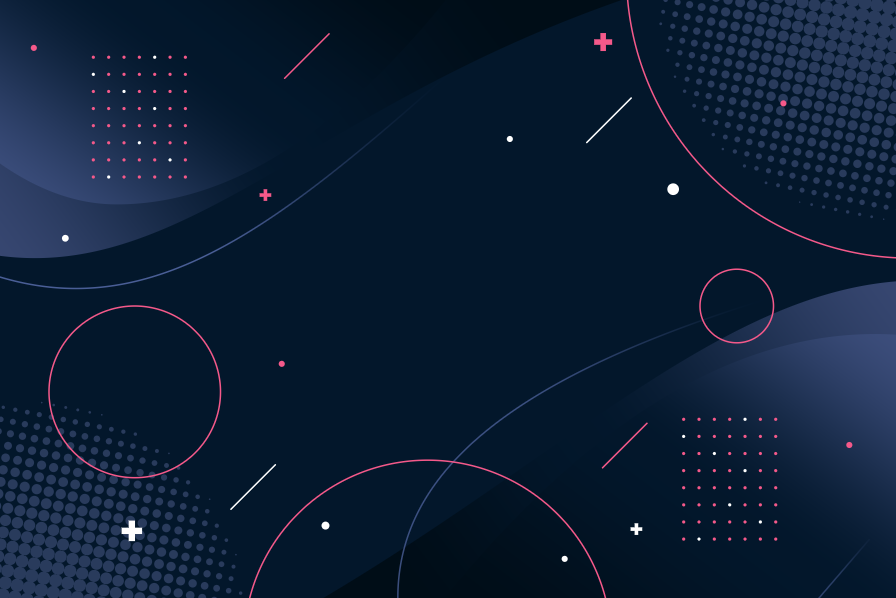
Write a Shadertoy shader that draws this background.

```glsl
// Navy abstract backdrop: glowing waves, halftone discs, thin rings and small geometric marks.

#define CANVAS vec2(7.68, 5.12)
#define NAVY vec3(0.010, 0.090, 0.170)
#define SHADE vec3(0.000, 0.050, 0.090)
#define GLOW vec3(0.250, 0.320, 0.510)
#define HALFTONE vec3(0.160, 0.230, 0.360)
#define LINE_BLUE vec3(0.290, 0.370, 0.590)
#define PINK vec3(0.960, 0.350, 0.540)
#define WHITE vec3(1.0)
#define STROKE 0.0065
#define DOT_PITCH 0.105
#define DOT_TILT 0.2

// Centre, radius
const vec3 RINGS[4] = vec3[4](
    vec3(1.155, 3.355, 0.735), vec3(6.315, 2.62, 0.315),
    vec3(3.665, 5.515, 1.575), vec3(7.80, -0.22, 2.43));
// Centre, radius, whiteness
const vec4 DISCS[9] = vec4[9](
    vec4(4.37, 1.19, 0.026, 1), vec4(5.77, 1.62, 0.050, 1), vec4(0.56, 2.04, 0.029, 1),
    vec4(2.79, 4.50, 0.034, 1), vec4(4.84, 4.785, 0.026, 1), vec4(0.29, 0.41, 0.026, 0),
    vec4(6.715, 0.885, 0.026, 0), vec4(2.415, 3.115, 0.026, 0), vec4(7.28, 3.81, 0.026, 0));
// Centre, half size, whiteness
const vec4 CROSSES[4] = vec4[4](
    vec4(5.17, 0.36, 0.077, 0), vec4(2.275, 1.67, 0.050, 0),
    vec4(1.13, 4.545, 0.088, 1), vec4(5.455, 4.53, 0.050, 1));
// Centre, whiteness
const vec3 SLASHES[4] = vec3[4](
    vec3(2.63, 0.48, 0), vec3(5.22, 1.03, 1), vec3(5.355, 3.815, 0), vec3(2.17, 4.17, 1));

float pixel; // size of one pixel in canvas units

float fill(float d) { return clamp(0.5 - d / pixel, 0.0, 1.0); }
float stroke(float d) { return fill(abs(d) - STROKE); }

// Turns an implicit field into an approximate distance
float fieldDistance(float f) {
    return f * pixel / max(length(vec2(dFdx(f), dFdy(f))), 1e-5);
}

// Parabola that straightens out far from its vertex
float bend(float d, float k, float flatten) { return k * d * d / (1.0 + flatten * d * d); }

// Glow fading to navy, then to shade, along a direction
vec3 waveColor(vec2 p, vec2 start, vec2 dir, float navyAt, float shadeAt, float strength) {
    float t = dot(p - start, dir);
    vec3 c = mix(GLOW * strength, NAVY, smoothstep(-0.1 * navyAt, navyAt, t));
    return mix(c, SHADE, smoothstep(navyAt, shadeAt, t));
}

// Tilted dot grid whose dots swell toward the disc centre
float halftone(vec2 p, vec2 center, float radius) {
    mat2 tilt = mat2(cos(DOT_TILT), -sin(DOT_TILT), sin(DOT_TILT), cos(DOT_TILT));
    vec2 q = tilt * (p - center) / DOT_PITCH;
    vec2 cell = floor(q) + 0.5;
    float depth = clamp(1.0 - length(cell) * DOT_PITCH / radius, 0.0, 1.0);
    float size = 0.58 * pow(depth, 0.36);
    return fill((length(q - cell) - size) * DOT_PITCH) * step(0.001, depth);
}

float segment(vec2 p, vec2 halfSpan) {
    float h = clamp(dot(p, halfSpan) / dot(halfSpan, halfSpan), -1.0, 1.0);
    return length(p - halfSpan * h);
}

float cross2(vec2 p, float size) {
    p = abs(p);
    p = vec2(max(p.x, p.y), min(p.x, p.y));
    return max(p.x - size, p.y - size * 0.31);
}

// 7 by 8 lattice of pink dots with one white dot in most rows
vec3 dotGrid(vec3 col, vec2 p, vec2 origin) {
    vec2 pitch = vec2(0.1315, 0.1465);
    vec2 id = clamp(floor((p - origin) / pitch + 0.5), vec2(0), vec2(6, 7));
    float whiteColumn = mod(2.0 * id.y + 4.0 + step(5.0, id.y), 6.0);
    bool isWhite = abs(id.x - whiteColumn) < 0.5 && abs(id.y - 4.0) > 0.5;
    return mix(col, isWhite ? WHITE : PINK, fill(length(p - origin - id * pitch) - 0.0135));
}

void mainImage(out vec4 fragColor, in vec2 fragCoord) {
    pixel = CANVAS.y / iResolution.y;
    vec2 p = fragCoord / iResolution.xy * CANVAS;
    p.y = CANVAS.y - p.y; // y runs downward from the top edge
    vec3 col = NAVY;

    // Upper left waves
    float outer = p.y - 2.21 + bend(p.x - 0.3, 0.22, 0.06);
    col = mix(col, waveColor(p, vec2(0, 2.2), vec2(0.8, 0.6) * vec2(1, -1), 2.5, 4.9, 0.88), fill(fieldDistance(outer)));
    float inner = p.y - 1.75 + bend(p.x - 1.0, p.x < 1.0 ? 0.35 : 0.22, 0.0);
    col = mix(col, waveColor(p, vec2(0, 1.7), vec2(0.6, -0.8), 2.0, 3.6, 1.0), fill(fieldDistance(inner)));

    // Lower right waves
    outer = 2.40 + bend(p.x - 7.9, 0.185, 0.03) - p.y;
    col = mix(col, waveColor(p, vec2(7.68, 2.4), vec2(-0.8, 0.6), 2.9, 5.0, 0.88), fill(fieldDistance(outer)));
    inner = 2.86 + bend(p.x - 7.5, 0.166, 0.0) - p.y;
    col = mix(col, waveColor(p, vec2(7.68, 2.9), vec2(-0.6, 0.8), 2.0, 4.2, 0.96), fill(fieldDistance(inner)));

    // Halftone discs
    float dots = max(halftone(p, vec2(7.60, -0.10), 1.98), halftone(p, vec2(0.25, 5.30), 1.86));
    col = mix(col, HALFTONE, dots);

    // Fading blue curves
    float swoop = fieldDistance(p.y - 2.47 + bend(p.x - 0.65, 0.235, 0.03));
    col = mix(col, LINE_BLUE, stroke(swoop) * (1.0 - smoothstep(1.6, 3.9, p.x)));
    float rise = CANVAS.y - p.y;
    float s = rise / (1.9 - 0.18 * rise);
    float arc = fieldDistance(p.x - 3.41 - s * s);
    col = mix(col, LINE_BLUE, 0.8 * stroke(arc) * (1.0 - smoothstep(4.4, 6.6, p.x)));
    float tail = segment(p - vec2(7.235, 4.87), vec2(0.215, -0.25));
    col = mix(col, LINE_BLUE, 0.6 * stroke(tail) * smoothstep(4.5, 5.1, p.y));

    // Rings, slashes, crosses and discs
    for (int i = 0; i < 4; i++) {
        col = mix(col, PINK, stroke(length(p - RINGS[i].xy) - RINGS[i].z));
        col = mix(col, mix(PINK, WHITE, SLASHES[i].z), stroke(segment(p - SLASHES[i].xy, vec2(0.19, -0.19))));
        col = mix(col, mix(PINK, WHITE, CROSSES[i].w), fill(cross2(p - CROSSES[i].xy, CROSSES[i].z)));
    }
    for (int i = 0; i < 9; i++)
        col = mix(col, mix(PINK, WHITE, DISCS[i].w), fill(length(p - DISCS[i].xy) - DISCS[i].z));

    col = dotGrid(col, p, vec2(0.80, 0.49));
    col = dotGrid(col, p, vec2(5.86, 3.59));
    fragColor = vec4(col, 1.0);
}
```
